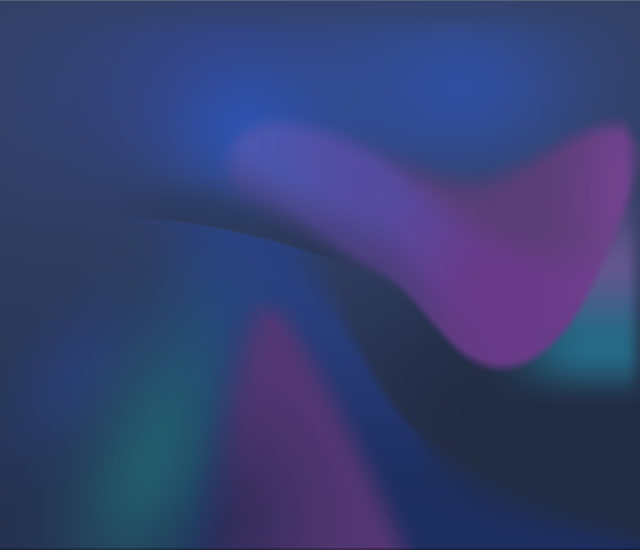
This background is drawn by a WebGL 1 fragment shader. Its source:

```glsl
precision highp float;
// Soft abstract gradient: a violet ribbon sweeps over a dusk-blue field, with
// a plum mound and teal light beneath. Each layer is a colour mixed in through
// a mask made from gaussian glows or smooth edges along polynomial curves.

uniform vec2 u_resolution;

const vec3 DUSK_TOP = vec3(0.205, 0.255, 0.395);
const vec3 DUSK_LOW = vec3(0.145, 0.195, 0.315);
const vec3 NIGHT = vec3(0.130, 0.172, 0.262);
const vec3 SLATE = vec3(0.165, 0.210, 0.340);
const vec3 INDIGO = vec3(0.200, 0.265, 0.540);
const vec3 COBALT = vec3(0.180, 0.330, 0.710);
const vec3 AZURE = vec3(0.190, 0.310, 0.635);
const vec3 NAVY = vec3(0.115, 0.180, 0.375);
const vec3 ROYAL = vec3(0.165, 0.250, 0.500);
const vec3 TEAL = vec3(0.130, 0.375, 0.435);
const vec3 CYAN = vec3(0.145, 0.430, 0.540);
const vec3 MAUVE = vec3(0.410, 0.350, 0.580);
const vec3 PERIWINKLE = vec3(0.300, 0.340, 0.680);
const vec3 VIOLET = vec3(0.335, 0.295, 0.630);
const vec3 ORCHID = vec3(0.420, 0.230, 0.540);
const vec3 MAGENTA = vec3(0.460, 0.260, 0.570);
const vec3 PLUM = vec3(0.350, 0.245, 0.455);
const vec3 SHADOW_PLUM = vec3(0.275, 0.225, 0.430);
const vec3 MOUND_ROSE = vec3(0.340, 0.215, 0.455);
const vec3 MOUND_SHADE = vec3(0.185, 0.170, 0.335);
const vec3 RIM = vec3(0.360, 0.410, 0.480);

const vec2 MOUND_APEX = vec2(0.414, 0.475);
const float RIM_WIDTH = 0.0022;

float glow(vec2 p, vec2 center, vec2 radius) {
  vec2 d = (p - center) / radius;
  return exp(-0.5 * dot(d, d));
}

float square(float v) { return v * v; }

// Upper and lower borders of the ribbon, as heights over x
float ribbonTop(float x) {
  float y = 0.693 + 0.096 * (1.0 - smoothstep(0.43, 0.75, x));
  y += 0.091 * smoothstep(0.74, 0.965, x);
  y -= 0.060 * square(max(0.43 - x, 0.0) / 0.085);
  return y - 0.030 * square(max(x - 0.965, 0.0) / 0.03);
}

float ribbonBottom(float x) {
  float y = 0.615 - 0.55 * (x - 0.371) - 0.075 * smoothstep(0.60, 0.74, x);
  return y + 7.0 * square(max(x - 0.745, 0.0));
}

vec3 background(vec2 p) {
  vec3 c = mix(DUSK_LOW, DUSK_TOP, smoothstep(0.0, 0.9, p.y));
  float night = smoothstep(0.45, 0.75, p.x) * (1.0 - smoothstep(0.22, 0.62, p.y));
  c = mix(c, NIGHT, night);
  c = mix(c, INDIGO, 0.75 * glow(p, vec2(0.34, 0.88), vec2(0.125, 0.13)));
  c = mix(c, INDIGO, 0.40 * glow(p, vec2(0.18, 0.82), vec2(0.15, 0.13)));
  c = mix(c, AZURE, 0.95 * glow(p, vec2(0.72, 0.84), vec2(0.135, 0.115)));
  c = mix(c, AZURE, 0.35 * glow(p, vec2(0.54, 0.82), vec2(0.10, 0.12)));
  c = mix(c, COBALT, 0.85 * glow(p, vec2(0.385, 0.765), vec2(0.085, 0.085)));
  return mix(c, DUSK_TOP, 0.6 * smoothstep(0.93, 1.0, p.y));
}

// Blue sheet under the fold line, cut on the right by the dark wedge
vec3 addLowerSheet(vec3 c, vec2 p) {
  float fold = 0.607 - 0.56 * square(max(p.x - 0.143, 0.0));
  float above = p.y - fold;
  float shade = smoothstep(-0.004, 0.004, above) * (1.0 - smoothstep(0.0, 0.10, above));
  shade *= smoothstep(0.12, 0.32, p.x) * (1.0 - smoothstep(0.50, 0.62, p.x));
  c = mix(c, SLATE, 0.75 * shade);

  float drop = max(0.532 - p.y, 0.0);
  float wedge = 0.50 + 0.39 * drop + 10.0 * pow(drop, 5.0);
  float soft = 0.018 + 0.05 * (1.0 - smoothstep(0.0, 0.20, drop))
             + 0.20 * smoothstep(0.30, 0.50, drop);
  float sheet = 1.0 - smoothstep(wedge - soft, wedge + 0.4 * soft, p.x);
  sheet *= smoothstep(0.20, 0.36, p.x) * (1.0 - smoothstep(-0.004, 0.003, above));
  c = mix(c, mix(NAVY, ROYAL, smoothstep(0.05, 0.52, p.y)), sheet);

  vec2 slanted = vec2(p.x - 0.35 * (p.y - 0.32), p.y);
  c = mix(c, ROYAL, 0.65 * glow(slanted, vec2(0.125, 0.32), vec2(0.065, 0.09)));
  float beam = exp(-0.5 * square((p.x - 0.235 - 0.24 * (p.y - 0.15)) / 0.075));
  beam *= exp(-0.5 * square((p.y - 0.16) / mix(0.15, 0.18, step(0.16, p.y))));
  return mix(c, mix(TEAL, CYAN, 0.3 * smoothstep(0.15, 0.4, p.y)), 0.88 * beam);
}

vec3 addMound(vec3 c, vec2 p) {
  float h = max(MOUND_APEX.y - p.y, 0.0);
  float left = p.x - MOUND_APEX.x + 0.25 * sqrt(h) - 0.10 * h;
  float right = MOUND_APEX.x + 0.20 * sqrt(h) + 0.23 * h - p.x;
  float mask = smoothstep(-0.006, 0.085, left) * smoothstep(-0.006, 0.065, right);
  mask *= smoothstep(0.0, 0.05, h);
  float shade = glow(p, vec2(0.35, 0.05), vec2(0.09, 0.13));
  return mix(c, mix(MOUND_ROSE, MOUND_SHADE, 0.85 * shade), 0.95 * mask);
}

vec3 addCyanCorner(vec3 c, vec2 p) {
  float mask = smoothstep(0.75, 0.92, p.x) * smoothstep(0.255, 0.365, p.y);
  mask *= (1.0 - 0.7 * smoothstep(0.975, 1.005, p.x)) * (1.0 - smoothstep(0.50, 0.70, p.y));
  return mix(c, mix(CYAN, MAUVE, smoothstep(0.37, 0.53, p.y)), 0.92 * mask);
}

vec3 addRibbon(vec3 c, vec2 p) {
  float below = ribbonTop(p.x) - p.y;
  float above = p.y - ribbonBottom(p.x);
  float leftness = 1.0 - smoothstep(0.40, 0.62, p.x);
  float topSoft = 0.035 + 0.035 * glow(p, vec2(0.70, 0.70), vec2(0.10, 0.2));
  float lowSoft = 0.022 + 0.055 * leftness + 0.06 * smoothstep(0.88, 1.0, p.x);
  float mask = smoothstep(-0.012, topSoft, below) * smoothstep(-0.006, lowSoft, above);
  mask *= smoothstep(0.335, 0.385, p.x) * (1.0 - 0.75 * smoothstep(0.972, 1.004, p.x));

  vec3 body = mix(PERIWINKLE, VIOLET, smoothstep(0.40, 0.58, p.x));
  body = mix(body, ORCHID, smoothstep(0.53, 0.80, p.x - 0.45 * (p.y - 0.55)));
  float rimShade = 1.0 - smoothstep(0.0, 0.13, above);
  body = mix(body, SHADOW_PLUM, 0.75 * rimShade * (1.0 - smoothstep(0.58, 0.80, p.x)));
  float crease = 0.50 + 0.25 * square((0.93 - p.x) / 0.37);
  float inner = smoothstep(-0.025, 0.075, p.y - crease) * smoothstep(0.52, 0.64, p.x);
  body = mix(body, PLUM, 0.9 * inner);
  body = mix(body, MAGENTA, 0.9 * glow(p, vec2(0.975, 0.66), vec2(0.055, 0.16)));
  return mix(c, body, 0.97 * mask);
}

void main() {
  vec2 p = gl_FragCoord.xy / u_resolution;
  vec3 color = background(p);
  color = addLowerSheet(color, p);
  color = addMound(color, p);
  color = addCyanCorner(color, p);
  color = addRibbon(color, p);
  // Thin light rim at the top, dark rim at the bottom
  color = mix(color, RIM, 0.8 * smoothstep(1.0 - RIM_WIDTH, 1.0 - 0.5 * RIM_WIDTH, p.y));
  color *= 1.0 - 0.25 * (1.0 - smoothstep(RIM_WIDTH, 2.0 * RIM_WIDTH, p.y));
  gl_FragColor = vec4(color, 1.0);
}
```
